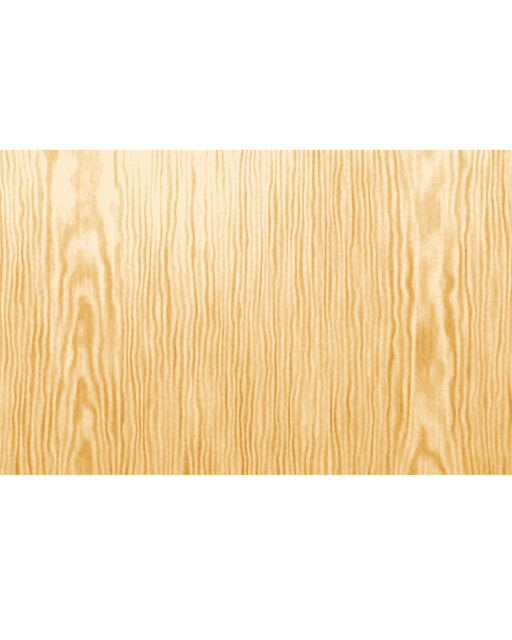
Write a WebGL 2 fragment shader that draws this texture.

```glsl
#version 300 es
precision highp float;
// Pale oak veneer with fine upright grain and arched figure, as a wide band on white.

uniform vec2 u_resolution;
out vec4 fragColor;

float hash(vec2 p) {
    vec3 q = fract(p.xyx * 0.1031);
    q += dot(q, q.yzx + 33.33);
    return fract((q.x + q.y) * q.z);
}

float noise(vec2 p) {
    vec2 i = floor(p), f = fract(p);
    f = f * f * (3.0 - 2.0 * f);
    return mix(mix(hash(i), hash(i + vec2(1, 0)), f.x),
               mix(hash(i + vec2(0, 1)), hash(i + vec2(1, 1)), f.x), f.y);
}

// Absolute value with a rounded tip, used to fold the growth rings
float softAbs(float x, float radius) {
    return sqrt(x * x + radius * radius);
}

float bell(float x, float width) {
    return exp(-x * x / (width * width));
}

// Growth ring number: its whole steps are the grain lines
float ringPhase(vec2 p) {
    float fold = softAbs(softAbs(p.x - 0.84, 0.07) - 0.68, 0.03);
    float rings = 95.0 * fold + 0.18;

    // Arches on the right, flame on the left
    rings += 8.0 * (p.y - 0.63) * (p.y - 0.63) * bell(p.x - 0.84, 0.1);
    rings += 5.0 * p.y * bell(p.x - 0.16, 0.06);

    // Slow drift and small wobble
    rings += 2.2 * (noise(p * vec2(7.0, 1.6) + 3.0) - 0.5);
    rings += 0.9 * (noise(p * vec2(38.0, 6.0) + 17.0) - 0.5);
    rings += 0.45 * (noise(p * vec2(70.0, 22.0) + 41.0) - 0.5);
    return rings;
}

float woodTone(vec2 p) {
    // Light falls from the upper left
    float tone = 0.78 + 0.3 * (p.y - 0.5);
    tone += 0.3 * bell(length((p - vec2(0.22, 1.0)) * vec2(1.0, 0.8)), 0.3);
    tone -= 0.1 * smoothstep(0.5, 1.0, p.x) * (1.0 - p.y);

    // Grain lines, each fading in and out along its length
    float rings = ringPhase(p);
    float across = fract(rings);
    float line = smoothstep(0.08, 0.5, across) * (1.0 - smoothstep(0.6, 0.95, across));
    float strength = 0.25 + 0.8 * noise(vec2(floor(rings), p.y * 5.0));
    tone -= 0.58 * line * strength;

    // Broad bands, fine pores and speckle
    tone += 0.16 * (noise(p * vec2(16.0, 1.2) + 61.0) - 0.5);
    tone += 0.26 * (noise(p * vec2(190.0, 12.0) + 83.0) - 0.5);
    tone += 0.2 * (noise(p * vec2(330.0, 150.0) + 107.0) - 0.5);
    return clamp(tone, 0.0, 1.0);
}

void main() {
    vec2 uv = gl_FragCoord.xy / u_resolution;
    vec2 panel = vec2(uv.x, (uv.y - 0.258) / 0.508);

    vec3 wood = mix(vec3(0.84, 0.59, 0.22), vec3(0.99, 0.92, 0.80),
                    pow(vec3(woodTone(panel)), vec3(0.75, 0.85, 1.0)));

    // Band edges, softened over one pixel
    float edge = 0.254 - abs(uv.y - 0.512);
    float inside = clamp(edge * u_resolution.y + 0.5, 0.0, 1.0);
    fragColor = vec4(mix(vec3(1.0), wood, inside), 1.0);
}
```
